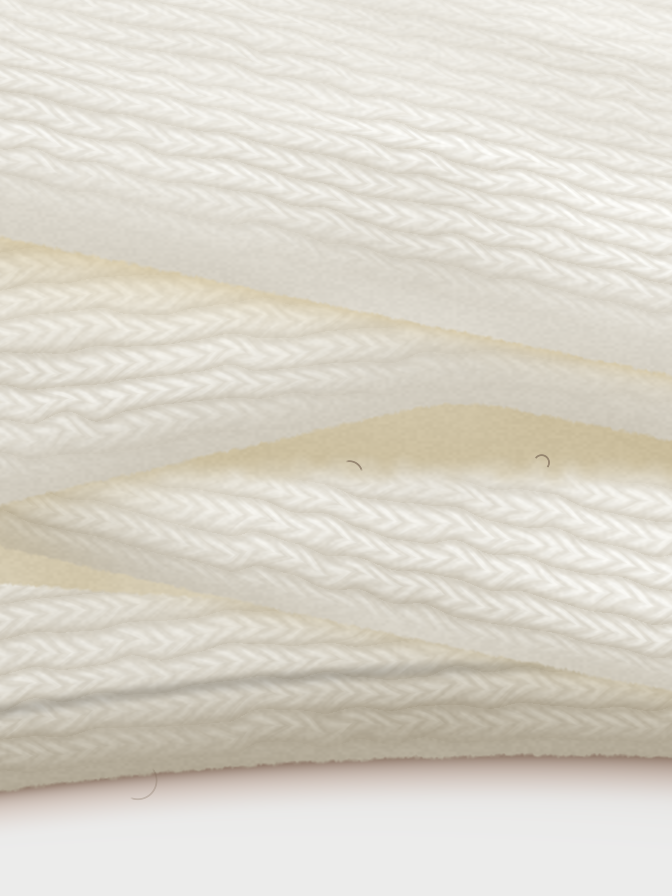
A Shadertoy shader for this texture:

```glsl
// Folded layers of cream ribbed knit stacked on a pale table, with warm shadows in the folds.

const vec3 LIGHT = vec3(0.970, 0.966, 0.948);
const vec3 GROOVE = vec3(0.770, 0.738, 0.672);
const vec3 SHADE = vec3(0.79, 0.765, 0.715);  // tint of unlit cloth
const vec3 HOLLOW = vec3(0.770, 0.712, 0.570);
const vec3 TABLE = vec3(0.925, 0.925, 0.922);
const vec3 CONTACT = vec3(0.55, 0.46, 0.40);
const vec3 HAIR = vec3(0.50, 0.43, 0.36);
const float STITCH = 0.034;   // stitch length along a rib
const float ROW = 0.050;      // rib height
const float SLANT = 2.5;      // lean of the loops, in stitches per rib
const float FUZZ = 0.007;     // roughness of the fold edges
const float SOFT = 0.0035;    // edge softness
const float PATCH = 0.24;     // strength of broad uneven light
const float TAU = 6.2831853;

float hash(vec2 p) {
    vec3 q = fract(vec3(p.xyx) * 0.1031);
    q += dot(q, q.yzx + 33.33);
    return fract((q.x + q.y) * q.z);
}

float noise(vec2 p) {
    vec2 i = floor(p), f = fract(p);
    f = f * f * (3.0 - 2.0 * f);
    vec2 e = vec2(0.0, 1.0);
    return mix(mix(hash(i), hash(i + e.yx), f.x),
               mix(hash(i + e.xy), hash(i + e.yy), f.x), f.y);
}

float smoothMin(float a, float b, float k) {
    float h = max(k - abs(a - b), 0.0) / k;
    return min(a, b) - 0.25 * h * h * k;
}

// Height of ribs of leaning loops, upper half turned to the light; q counts stitches and ribs.
float knit(vec2 q) {
    q += 0.42 * (vec2(noise(q * 0.9), noise(q * 0.7 + 31.0)) - 0.5);
    float f = fract(q.y) - 0.5;
    float side = abs(f);
    float phase = q.x + side * SLANT + hash(vec2(floor(q.y), 7.0));
    float loops = 0.5 + 0.5 * cos(TAU * phase);
    float rib = smoothstep(0.5, 0.22, side);
    float lit = smoothstep(-0.35, 0.2, f);
    float fibre = noise(vec2(phase * 7.0, q.y * 4.0)) - 0.5;
    float body = 0.36 + 0.40 * rib + 0.14 * lit;
    return body + (loops - 0.5) * rib * mix(0.20, 0.38, lit) + 0.12 * fibre;
}

vec3 cloth(vec2 q, float relief, float tone) {
    relief *= 0.55 + 0.6 * noise(q * vec2(0.16, 0.45) + 5.0);
    float height = mix(0.80, knit(q), relief);
    tone += PATCH * (noise(q * vec2(0.11, 0.6) + 13.0) - 0.5);
    return mix(GROOVE, LIGHT, clamp(height, 0.0, 1.05)) * mix(SHADE, vec3(1.0), min(tone, 1.08));
}

// Coverage of everything above a fuzzy fold edge.
float above(vec2 p, float edge) {
    float rough = noise(p * 95.0) * 0.6 + noise(p * vec2(260.0, 180.0)) * 0.4 - 0.5;
    return smoothstep(-SOFT, SOFT, p.y - edge + FUZZ * rough);
}

float shade(float depth, float reach) {
    return exp(-max(depth, 0.0) / reach);
}

// Curved stray thread: an arc facing the given direction.
float thread(vec2 p, vec2 centre, float radius, vec2 facing, float span) {
    vec2 d = p - centre;
    float arc = smoothstep(span - 0.1, span + 0.1, dot(normalize(d + 1e-5), facing));
    return arc * smoothstep(0.0022, 0.0005, abs(length(d) - radius));
}

void mainImage(out vec4 fragColor, in vec2 fragCoord) {
    vec2 p = fragCoord / iResolution.xy * vec2(1.0, 4.0 / 3.0);
    float x = p.x, y = p.y;

    // Fold edges, from the table upward
    float baseEdge = 0.156 + 0.13 * x - 0.08 * x * x;
    float baseTop = 0.465 - 0.07 * x;
    float midEdge = 0.52 - 0.235 * x + 0.02 * x * x;
    float midTop = 0.630 + 0.012 * (1.0 - x);
    float innerEdge = smoothMin(0.583 + 0.232 * x, 0.877 - 0.2 * x, 0.035);
    float topEdge = 0.981 - 0.207 * x;

    // Table and contact shadow
    float drop = baseEdge - y;
    vec3 col = mix(TABLE, vec3(0.88, 0.83, 0.80), 0.8 * smoothstep(0.075, 0.015, drop));
    col = mix(col, CONTACT, 0.95 * shade(drop, 0.015 + 0.009 * x));

    // Bottom fold, darkest towards the table
    float v = y - baseEdge;
    float tone = mix(-0.15, 0.75, smoothstep(-0.01, 0.22, v));
    vec3 layer = cloth(vec2(x / STITCH, v / ROW + 0.5), 0.95 * smoothstep(0.0, 0.06, v), tone);
    layer *= 1.0 - 0.13 * smoothstep(0.018, 0.0, abs(v - 0.118 - 0.02 * x));
    layer = mix(layer, HOLLOW, 0.5 * shade(midEdge - y, 0.022));
    col = mix(col, layer, above(p, baseEdge));

    // Small hollow at the left, then the middle fold
    vec3 hollow = mix(HOLLOW, LIGHT, 0.22 + 0.2 * noise(p * 9.0));
    col = mix(col, hollow, above(p, baseTop));
    v = y - midEdge;
    float relief = smoothstep(0.0, 0.06, v) * smoothstep(-0.015, 0.05, midTop - y);
    tone = mix(0.5, 0.88, smoothstep(0.0, 0.12, v)) - 0.25 * smoothstep(0.4, 0.0, x);
    layer = cloth(vec2(x / STITCH, v / ROW), relief, tone);
    layer = mix(layer, HOLLOW, 0.6 * shade(innerEdge - y, 0.03));
    layer = mix(layer, HOLLOW, 0.3 * smoothstep(0.25, 0.0, x) * smoothstep(0.07, 0.0, v));
    col = mix(col, layer, above(p, midEdge));

    // Long warm hollow beneath the inner fold
    hollow = mix(HOLLOW, LIGHT, 0.04 + 0.18 * noise(p * vec2(6.0, 11.0)));
    col = mix(col, hollow, smoothstep(-0.03, 0.024, y - midTop + 0.014 * (noise(p * 40.0) - 0.5)));

    // Inner fold, shaded where the top one overhangs
    v = y - innerEdge;
    float rows = (y - 0.35 * innerEdge) / ROW;
    relief = smoothstep(0.0, 0.1, v) * mix(0.95, 0.4, smoothstep(0.55, 0.85, x));
    layer = cloth(vec2(x / STITCH, rows), relief, mix(0.45, 0.86, smoothstep(0.0, 0.14, v)));
    float overhang = mix(0.055, 0.016, smoothstep(0.0, 0.7, x));
    layer = mix(layer, HOLLOW * 1.08, 0.75 * shade(topEdge - y, overhang));
    col = mix(col, layer, above(p, innerEdge));

    // Top fold: plain rolled edge, ribs tightening with distance
    v = y - topEdge;
    layer = cloth(vec2(x / STITCH, (v + 0.7 * v * v) / ROW),
                  smoothstep(0.02, 0.16, v) * mix(0.9, 0.5, smoothstep(0.2, 0.42, v)),
                  mix(0.62, 1.0, smoothstep(0.0, 0.26, v)));
    col = mix(col, layer, above(p, topEdge));

    // Stray threads and fine fibre grain
    float threads = thread(p, vec2(0.520, 0.628), 0.019, vec2(0.5, 0.866), 0.75)
                  + thread(p, vec2(0.806, 0.645), 0.011, vec2(0.6, 0.8), 0.0)
                  + 0.4 * thread(p, vec2(0.205, 0.172), 0.028, vec2(0.8, -0.6), 0.3);
    col = mix(col, HAIR, 0.7 * min(threads, 1.0));
    float grain = noise(p * vec2(170.0, 240.0)) - 0.5;
    col += 0.028 * grain * above(p, baseEdge);
    fragColor = vec4(clamp(col, 0.0, 1.0), 1.0);
}
```
